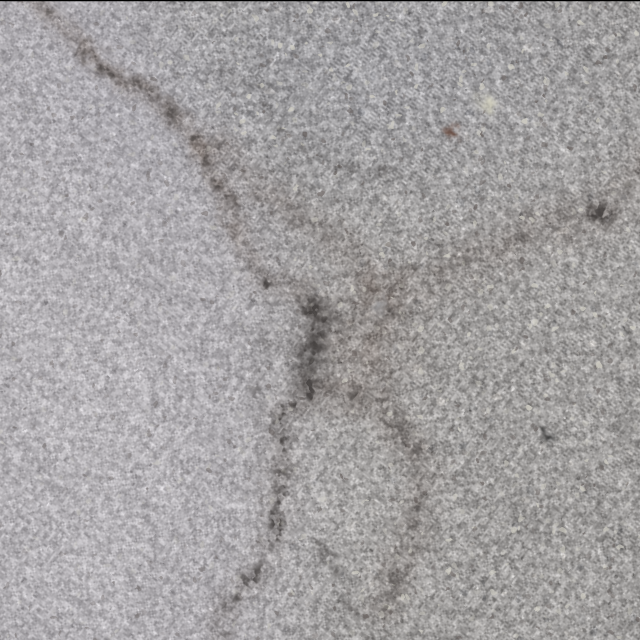
Give the GLSL for this texture, as a WebGL 1 fragment shader.

```glsl
precision highp float;
uniform vec2 u_resolution;

float hash(vec2 p) {
  return fract(sin(dot(p, vec2(127.1, 311.7))) * 43758.5453);
}

float noise(vec2 p) {
  vec2 i = floor(p), f = fract(p);
  f = f * f * (3.0 - 2.0 * f);
  return mix(mix(hash(i), hash(i + vec2(1.0, 0.0)), f.x),
             mix(hash(i + vec2(0.0, 1.0)), hash(i + 1.0), f.x), f.y);
}

float fbm(vec2 p) {
  float sum = 0.0, amp = 0.5;
  for (int i = 0; i < 4; i++) {
    sum += amp * noise(p);
    p = mat2(1.6, 1.2, -1.2, 1.6) * p + 7.3;
    amp *= 0.5;
  }
  return sum / 0.9375;
}

float segment(vec2 p, vec2 a, vec2 b) {
  vec2 d = b - a;
  return length(p - a - d * clamp(dot(p - a, d) / dot(d, d), 0.0, 1.0));
}

// Distance to a path through four points
float path(vec2 p, vec2 a, vec2 b, vec2 c, vec2 d) {
  return min(segment(p, a, b), min(segment(p, b, c), segment(p, c, d)));
}

float band(float d, float width) {
  return exp(-d * d / (width * width));
}

float blob(vec2 p, vec2 center, vec2 radius) {
  vec2 q = (p - center) / radius;
  return exp(-dot(q, q));
}

// Scattered irregular chips: x is coverage, y is a random tone
vec2 chips(vec2 p, float scale, float density, float seed) {
  vec2 q = p * scale + 0.4 * vec2(noise(p * scale * 2.3), noise(p * scale * 2.3 + 31.0));
  vec2 cell = floor(q), result = vec2(0.0);
  float edge = max(0.1, scale / u_resolution.y);
  for (int y = -1; y <= 1; y++) {
    for (int x = -1; x <= 1; x++) {
      vec2 id = cell + vec2(float(x), float(y));
      float present = step(hash(id + seed), density);
      vec2 d = q - id - vec2(hash(id + seed + 3.1), hash(id + seed + 8.7));
      float angle = 6.283 * hash(id + seed + 5.3);
      d = mat2(cos(angle), -sin(angle), sin(angle), cos(angle)) * d;
      float radius = mix(0.2, 0.5, hash(id + seed + 12.9));
      float cover = present * (1.0 - smoothstep(radius - edge, radius + edge, length(d * vec2(1.0, 1.5))));
      if (cover > result.x) result = vec2(cover, hash(id + seed + 21.4));
    }
  }
  return result;
}

void main() {
  vec2 uv = gl_FragCoord.xy / u_resolution;
  vec2 grain = mat2(0.8, 0.6, -0.6, 0.8) * uv;
  vec2 p = uv + 0.02 * (vec2(fbm(uv * 30.0), fbm(uv * 30.0 + 40.0)) - 0.5)
         + 0.012 * (vec2(noise(grain * 110.0), noise(grain * 110.0 + 60.0)) - 0.5);
  float broken = smoothstep(0.35, 0.65, fbm(uv * 45.0));
  float flecks = smoothstep(0.42, 0.7, 0.6 * noise(grain * 95.0 + 5.0) + 0.4 * noise(grain * 210.0));

  // Smooth paving at left, worn paving at right
  float worn = smoothstep(-0.12, 0.16, uv.x - mix(0.43, 0.22, smoothstep(0.5, 1.0, uv.y)));
  vec3 color = mix(vec3(0.68, 0.67, 0.685), vec3(0.63, 0.622, 0.617), worn);
  color += 0.03 * blob(uv, vec2(0.08, 0.3), vec2(0.3, 0.5));
  color += vec3(-0.01, -0.005, 0.012) * blob(uv, vec2(0.55, 0.9), vec2(0.4, 0.2));
  color += 0.03 * blob(uv, vec2(0.54, 0.29), vec2(0.09, 0.11));
  color += 0.05 * (fbm(uv * 9.0) - 0.5);

  // Distances to the cracks
  float upper = min(path(p, vec2(0.05, 1.01), vec2(0.12, 0.935), vec2(0.17, 0.89), vec2(0.235, 0.855)),
                    path(p, vec2(0.235, 0.855), vec2(0.305, 0.785), vec2(0.345, 0.705), vec2(0.37, 0.635)));
  float middle = path(p, vec2(0.37, 0.635), vec2(0.415, 0.56), vec2(0.46, 0.555), vec2(0.5, 0.52));
  float pit = path(p, vec2(0.49, 0.525), vec2(0.503, 0.505), vec2(0.485, 0.44), vec2(0.484, 0.39));
  float lower = min(path(p, vec2(0.484, 0.385), vec2(0.436, 0.35), vec2(0.443, 0.285), vec2(0.427, 0.175)),
                    path(p, vec2(0.427, 0.175), vec2(0.41, 0.11), vec2(0.355, 0.06), vec2(0.34, 0.0)));
  float right = min(path(p, vec2(0.6, 0.54), vec2(0.715, 0.585), vec2(0.83, 0.635), vec2(0.94, 0.665)),
                    segment(p, vec2(0.94, 0.665), vec2(1.01, 0.74)));
  float arch = min(path(p, vec2(0.5, 0.39), vec2(0.6, 0.365), vec2(0.665, 0.26), vec2(0.64, 0.15)),
                   segment(p, vec2(0.64, 0.15), vec2(0.605, 0.06)));
  float branch = min(path(p, vec2(0.25, 0.872), vec2(0.34, 0.883), vec2(0.405, 0.863), vec2(0.43, 0.8)),
                     path(p, vec2(0.43, 0.8), vec2(0.48, 0.76), vec2(0.55, 0.74), vec2(0.66, 0.72)));
  float inner = path(p, vec2(0.34, 0.77), vec2(0.43, 0.69), vec2(0.53, 0.62), vec2(0.6, 0.54));
  float side = path(p, vec2(0.415, 0.56), vec2(0.414, 0.48), vec2(0.397, 0.37), vec2(0.404, 0.26));
  float tail = path(p, vec2(0.5, 0.15), vec2(0.535, 0.09), vec2(0.56, 0.03), vec2(0.575, 0.0));

  // Brown dust beside the cracks and in the hollow
  float dust = 0.6 * band(upper, 0.017) + 0.35 * band(middle, 0.022) + 0.35 * band(right, 0.04)
             + 0.35 * band(inner, 0.03) + 0.35 * band(arch, 0.03) + 0.2 * band(lower, 0.025)
             + 0.55 * blob(uv, vec2(0.57, 0.46), vec2(0.08, 0.07));
  color = mix(color, vec3(0.53, 0.487, 0.465), min(dust, 0.8) * (0.6 + 0.4 * broken));

  // Aggregate and fine grain
  float grit = mix(0.78, 0.95, worn);
  color += grit * (0.2 * (noise(grain * 150.0) - 0.5) + 0.23 * (noise(grain * 330.0 + 9.0) - 0.5));
  vec2 fine = chips(grain, 125.0, 0.35, 2.0);
  vec2 coarse = chips(grain, 62.0, 0.22, 17.0);
  vec2 pale = chips(grain, 85.0, 0.1, 43.0);
  vec2 pits = chips(grain, 95.0, 0.09, 71.0);
  color += fine.x * (fine.y - 0.5) * 0.22 * grit;
  color += coarse.x * (coarse.y - 0.48) * vec3(0.18, 0.17, 0.155) * worn;
  color = mix(color, vec3(0.82, 0.81, 0.77), pale.x * pale.y * mix(0.4, 0.8, worn));
  color = mix(color, vec3(0.4, 0.37, 0.36), pits.x * pits.y * mix(0.45, 0.7, worn));

  // Broken dark crevices
  float shade = 0.55 * band(upper, 0.011) + 0.4 * band(middle, 0.011) + 0.6 * band(lower, 0.014)
              + 0.38 * band(right, 0.012) + 0.5 * band(arch, 0.016) + 0.45 * band(branch, 0.008)
              + 0.25 * band(inner, 0.012) + 0.3 * band(side, 0.01) + 0.4 * band(tail, 0.008);
  shade += 0.6 * blob(p, vec2(0.58, 0.505), vec2(0.05, 0.018)) + 0.45 * blob(p, vec2(0.94, 0.67), vec2(0.05, 0.022));
  shade *= (0.3 + 0.7 * broken) * (0.2 + 1.0 * flecks);
  shade += 0.95 * band(pit, 0.02) * (0.45 + 0.3 * broken + 0.4 * flecks);
  shade += 0.6 * blob(p, vec2(0.438, 0.335), vec2(0.012, 0.026)) * (0.4 + 0.7 * flecks);
  shade += 0.55 * blob(p, vec2(0.427, 0.18), vec2(0.01, 0.02)) * (0.4 + 0.7 * flecks);
  color = mix(color, vec3(0.24, 0.225, 0.22), clamp(shade, 0.0, 0.85));

  // Isolated stones and stains
  color = mix(color, vec3(0.83, 0.82, 0.75), 0.9 * blob(p, vec2(0.76, 0.837), vec2(0.012, 0.014)));
  color = mix(color, vec3(0.64, 0.64, 0.65), 0.8 * blob(p, vec2(0.593, 0.517), vec2(0.011, 0.015)));
  color = mix(color, vec3(0.2), 0.85 * blob(p, vec2(0.854, 0.32), vec2(0.01, 0.009)));
  color = mix(color, vec3(0.38, 0.25, 0.2), 0.75 * blob(p, vec2(0.708, 0.793), vec2(0.009)));

  // Dark upper border
  color *= 1.0 - smoothstep(0.997, 0.999, uv.y);
  gl_FragColor = vec4(clamp(color, 0.0, 1.0), 1.0);
}
```
